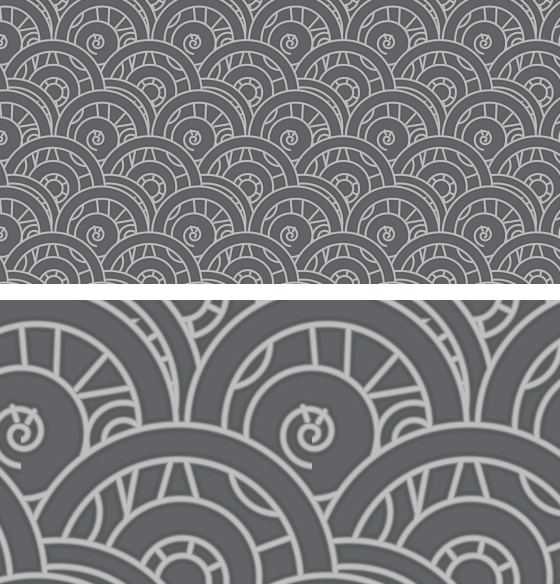
Top: the whole. Bottom: its middle third, enlarged.
Reproduce this pattern procedurally as a WebGL 1 fragment shader.

```glsl
precision highp float;
// Overlapping wave scallops in grey: plain arches, spiral arches and ticked crescents.
// Each pixel keeps its distance to the nearest visible line; every disc painted
// on top replaces that distance inside its rim, so one final ramp draws all lines.

uniform vec2 u_resolution;

const float TAU = 6.2831853;
const vec2 REPEAT = vec2(133.0, 132.0);

float segment(vec2 p, vec2 a, vec2 b) {
  vec2 ab = b - a;
  return length(p - a - ab * clamp(dot(p - a, ab) / dot(ab, ab), 0.0, 1.0));
}

float circle(vec2 p, vec2 center, float radius) {
  return abs(length(p - center) - radius);
}

// Distance to n evenly spaced rays from the origin
float spokes(vec2 p, float n) {
  float turn = atan(p.y, p.x) / TAU;
  return abs(fract(turn * n) - 0.5) / n * TAU * length(p);
}

// Covers the older lines with an opaque disc holding its own lines
float paintDisc(float below, vec2 p, float radius, float inside) {
  float rim = length(p) - radius;
  return rim < 0.0 ? min(-rim, inside) : min(below, rim);
}

// Wide arch around two nested rings
float ringArch(float below, vec2 p) {
  float d = segment(p, vec2(-3.0, 57.0), vec2(-9.0, 36.0));
  d = min(d, segment(p, vec2(3.0, 57.0), vec2(9.0, 36.0)));
  d = min(d, segment(p, vec2(-19.0, 54.0), vec2(-24.0, 28.0)));
  d = min(d, segment(p, vec2(-28.0, 50.0), vec2(-23.0, 29.0)));
  d = min(d, circle(p, vec2(-58.0, 32.0), 22.0));
  d = min(d, circle(p, vec2(46.0, 53.0), 22.0));
  d = min(d, segment(p, vec2(34.0, 14.0), vec2(56.0, 22.0)));

  vec2 core = p - vec2(2.0, 0.0);
  float hub = paintDisc(spokes(core, 7.0), core, 12.0, 9.0);
  float ring = paintDisc(99.0, core, 20.0, hub);
  d = paintDisc(d, p - vec2(1.0, 2.0), 36.0, ring);
  return paintDisc(below, p, 72.0, paintDisc(99.0, p, 56.0, d));
}

// Two-turn spiral line winding inwards from the bottom
float spiral(vec2 p) {
  float r = length(p);
  float turn = fract(atan(-p.x, -p.y) / TAU);
  float outer = 15.0 - 8.0 * turn;
  float d = min(abs(r - outer), abs(r - max(outer - 8.0, 3.0)));
  d = min(d, segment(p, vec2(3.0, 5.0), vec2(6.0, 10.0)));
  return min(d, segment(p, vec2(-2.0, 6.0), vec2(-4.0, 12.0)));
}

// Narrow arch around a spiral
float spiralArch(float below, vec2 p) {
  float d = segment(p, vec2(-7.0, 48.0), vec2(-5.0, 25.0));
  d = min(d, segment(p, vec2(10.0, 48.0), vec2(9.0, 22.0)));
  d = min(d, circle(p, vec2(-46.0, 38.0), 20.0));
  d = min(d, segment(p, vec2(18.0, 17.0), vec2(33.0, 34.0)));
  d = min(d, segment(p, vec2(20.0, 14.0), vec2(44.0, 18.0)));

  vec2 bud = p - vec2(40.0, -6.0);
  d = paintDisc(d, bud, 17.0, circle(bud, vec2(0.0), 9.0));
  vec2 coil = p - vec2(-7.0, -3.0);
  d = paintDisc(d, coil, 30.0, spiral(coil));
  return paintDisc(below, p, 64.0, paintDisc(99.0, p, 47.0, d));
}

// Arch peeping out behind a spiral arch, ticked on its lower side
float crescent(float below, vec2 p) {
  float ticks = max(spokes(p, 28.0), p.y - 34.0);
  return paintDisc(below, p, 66.0, paintDisc(99.0, p, 54.0, ticks));
}

void main() {
  // The canvas is 390 units high; v runs downwards within a row
  vec2 p = gl_FragCoord.xy * 390.0 / u_resolution.y;
  float u = mod(p.x - 72.0 + 0.5 * REPEAT.x, REPEAT.x) - 0.5 * REPEAT.x;
  float v = mod(338.0 - p.y, REPEAT.y);
  float spiralU = mod(u - 68.0 + 0.5 * REPEAT.x, REPEAT.x) - 0.5 * REPEAT.x;

  // Rows from back to front, arches from right to left
  float d = 99.0;
  for (int row = 0; row < 2; row++) {
    float rise = float(row - 1) * REPEAT.y - v;
    for (int i = 0; i < 3; i++) {
      float x = u - float(1 - i) * REPEAT.x;
      d = ringArch(d, vec2(x, 75.0 + rise));
      d = crescent(d, vec2(x + 55.0, 122.0 + rise));
    }
    d = spiralArch(d, vec2(spiralU, 136.0 + rise));
  }

  // Pale line with a faint dark edge on the grey ground
  float soft = max(0.9, 0.75 * 390.0 / u_resolution.y);
  float ink = 1.0 - smoothstep(1.4 - soft, 1.4 + soft, d);
  float edge = 1.0 - smoothstep(3.0, 4.4, d);
  vec3 ground = mix(vec3(0.38, 0.39, 0.40), vec3(0.35, 0.36, 0.36), edge);
  gl_FragColor = vec4(mix(ground, vec3(0.75, 0.75, 0.76), ink), 1.0);
}
```
